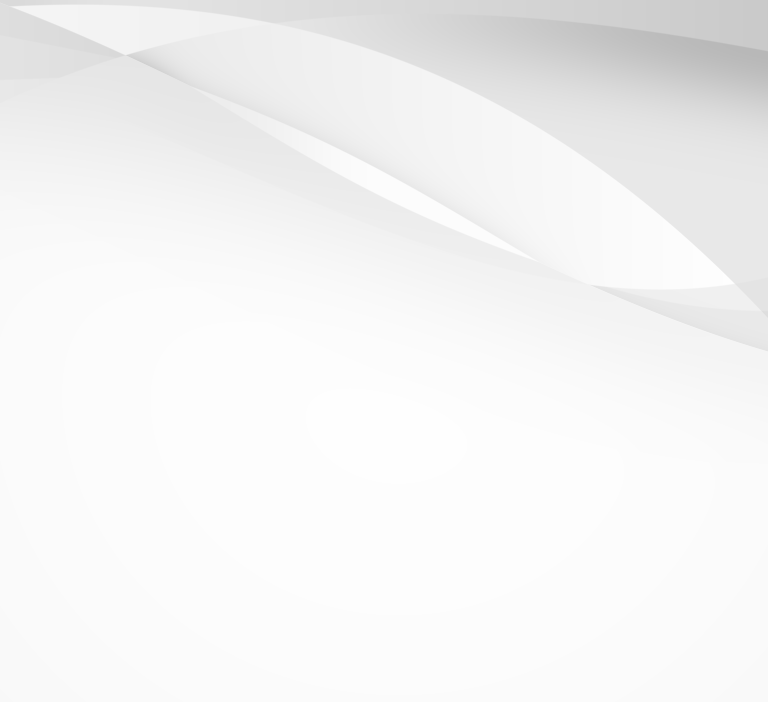
Write a WebGL 1 fragment shader that draws this background.

```glsl
precision highp float;
// Pale grey sheets sweeping across the top of a near-white ground.
// Each sheet edge is a cubic height over x; soft masks between the edges
// select shaded tones, and Gaussian falloffs add shadows beside the folds.
uniform vec2 u_resolution;

// Cubic through four heights at x = 0, 1/3, 2/3 and 1.
float curve(float x, float a, float b, float c, float d) {
  float u = x - 1.0 / 3.0, v = x - 2.0 / 3.0, w = x - 1.0;
  return 4.5 * (-a * u * v * w + 3.0 * b * x * v * w
                - 3.0 * c * x * u * w + d * x * u * v);
}

// Smooth mask: 1 where y lies below the edge, with y growing downwards.
float below(float y, float edge) {
  float blur = 0.9 / u_resolution.y;
  return smoothstep(-blur, blur, y - edge);
}

float bell(float t) {
  return exp(-t * t);
}

void main() {
  vec2 p = gl_FragCoord.xy / u_resolution;
  float x = p.x, y = 1.0 - p.y;

  // Sheet edges
  float dome = curve(x, 0.147, 0.037, 0.024, 0.073);
  float slope = curve(x, 0.010, 0.0285, 0.160, 0.453);
  float sweep = curve(x, 0.004, 0.1695, 0.355, 0.501);
  float hem = curve(x, 0.107, 0.2535, 0.385, 0.395);
  float crease = 0.443 - 0.779 * (1.0 - x) * (1.0 - x);
  float gap = 0.0185 * sin(3.14159 * clamp((x - 0.247) / 0.456, 0.0, 1.0));

  float underDome = below(y, dome);
  float underSlope = below(y, slope);
  float underHem = below(y, hem);

  // Ground with a faint central glow and one broad, barely visible fold
  vec2 q = vec2(x - 0.52, y - 0.55);
  float ground = 0.995 - 0.045 * dot(q, q);
  ground -= 0.003 * (1.0 - below(y, curve(x, 0.27, 0.45, 0.60, 0.66)));

  // Haze hanging below the sweep, deeper on the left
  float drop = max(y - sweep, 0.0);
  ground -= mix(0.085, 0.025, x) * bell(drop / mix(0.20, 0.09, x));
  ground -= 0.010 * (1.0 - underHem) * smoothstep(0.1, 0.3, x);

  // Overlapping layers at the left margin
  float margin = 0.870 + 0.018 * below(y, 0.05 + 0.215 * x)
               + 0.022 * below(y, 0.114 - 0.04 * x) - 0.12 * x;
  float lower = mix(margin, ground, underDome);

  // Top strip, left highlight and dark right-hand band
  float strip = mix(0.915, 0.79, x) - 0.06 * bell(x / 0.10);
  float highlight = 0.96 - 0.05 * x;
  float band = 0.91 - 0.19 * smoothstep(0.25, 1.0, x) * bell((y - dome) / 0.09);

  // Bright petal, shadowed where it meets the sweep
  float rise = max(sweep - gap - y, 0.0);
  float shadow = (0.045 + 0.065 * bell((x - 0.19) / 0.05))
               * exp(-rise / 0.018) * (1.0 - smoothstep(0.62, 0.80, x));
  float petal = 0.90 + 0.10 * x - shadow;

  float upper = mix(mix(strip, highlight, underSlope),
                    mix(band, petal, underSlope), underDome);

  // Turned-up fold at the right, between the hem and the sweep
  float fold = mix(0.94, 0.915, below(y, crease))
             - 0.025 * exp(-rise / 0.012) - 0.045 * (1.0 - underSlope);
  upper = mix(upper, fold, underHem * smoothstep(0.70, 0.76, x));

  // Join the halves around the thin bright sliver
  float sliver = mix(0.93, 0.988, smoothstep(0.28, 0.50, x));
  float tone = mix(upper, sliver, below(y, sweep - gap));
  tone = mix(tone, lower, below(y, sweep + gap));

  gl_FragColor = vec4(vec3(tone), 1.0);
}
```
